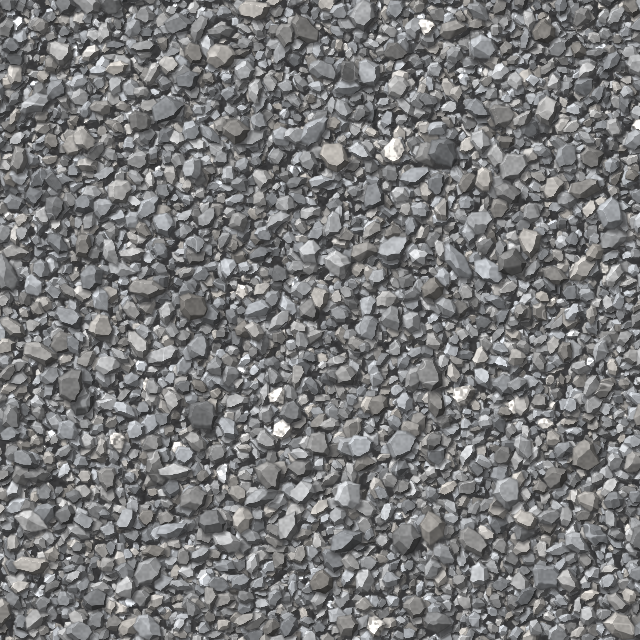
Write a Shadertoy shader that draws this texture.

```glsl
// Crushed grey slate gravel: overlapping angular stones with dark gaps.
#define LAYERS 7
#define SMALL_COLUMNS 58.0
#define LARGE_COLUMNS 23.0
#define TOP_PRESENCE 0.24
#define SIDES 7
#define DARK_TONE 0.46
#define LIGHT_TONE 0.76
#define QUARTZ_SHARE 0.025
#define SHADOW_STRENGTH 0.62
#define GRAIN 0.13
#define GAP_COLOR vec3(0.225, 0.225, 0.23)
#define LIGHT_DIR normalize(vec3(-0.45, 0.6, 0.8))

const float TAU = 6.28318;

float hash(vec2 p) {
    return fract(sin(dot(p, vec2(127.1, 311.7))) * 43758.5453);
}

float noise(vec2 p) {
    vec2 cell = floor(p), f = fract(p);
    f = f * f * (3.0 - 2.0 * f);
    float low = mix(hash(cell), hash(cell + vec2(1, 0)), f.x);
    float high = mix(hash(cell + vec2(0, 1)), hash(cell + vec2(1, 1)), f.x);
    return mix(low, high, f.y);
}

// Mineral colour of one stone, with grain, pale veins and rare white quartz.
vec3 stoneColor(vec2 uv, vec2 id) {
    float grain = 0.45 * noise(uv * 85.0 + id) + 0.55 * noise(uv * 260.0 + id);
    float tone = mix(DARK_TONE, LIGHT_TONE, hash(id + 5.3));
    tone *= 1.0 + GRAIN * 2.0 * (grain - 0.5);
    float veinLine = abs(noise(uv * 55.0 + id * 1.7) - 0.5);
    float vein = (1.0 - smoothstep(0.01, 0.06, veinLine)) * step(0.9, hash(id + 6.1));
    tone = mix(tone, 0.82, 0.55 * vein);
    float quartz = step(1.0 - QUARTZ_SHARE, hash(id + 7.9));
    tone = mix(tone, 0.97, quartz * smoothstep(0.25, 0.55, grain));
    float warmth = hash(id + 8.7);
    vec3 tint = mix(vec3(0.98, 1.0, 1.025), vec3(1.025, 1.0, 0.965), warmth * warmth);
    return tone * tint;
}

// Paints one faceted stone and its shadow; local is in units of its radius.
void paintStone(inout vec3 color, vec2 local, vec2 uv, vec2 id, float pixel) {
    if (dot(local, local) > 3.6) return;
    float angle = TAU * hash(id + 0.7);
    float c = cos(angle), s = sin(angle);
    mat2 turn = mat2(c, -s, s, c);
    float stretch = sqrt(mix(1.0, 1.9, pow(hash(id + 1.9), 1.5)));
    vec2 squash = vec2(1.0 / stretch, stretch);
    vec2 q = turn * local * squash;
    vec2 shadowQ = turn * (local - vec2(0.11, -0.15)) * squash;
    q += 0.09 * (vec2(noise(local * 4.0 + id), noise(local * 4.0 - id)) - 0.5);

    // A tilted top plane cut by sloping sides
    vec2 tilt = 0.7 * (vec2(hash(id + 2.3), hash(id + 3.1)) - 0.5);
    float height = mix(0.25, 0.5, hash(id + 4.7)) + dot(q, tilt);
    vec2 slope = -tilt;
    float edge = -10.0, shadowEdge = -10.0;
    for (int k = 0; k < SIDES; k++) {
        vec2 sideId = id + vec2(float(k) * 3.17, 11.3);
        float a = (float(k) + 0.7 * hash(sideId)) * TAU / float(SIDES);
        vec2 n = vec2(cos(a), sin(a));
        float reach = mix(0.7, 1.0, hash(sideId + 19.1));
        float steep = mix(0.5, 2.2, hash(sideId + 29.7));
        float outside = dot(q, n) - reach;
        float rise = -outside * steep;
        edge = max(edge, outside);
        shadowEdge = max(shadowEdge, dot(shadowQ, n) - reach);
        slope = mix(slope, n * steep, smoothstep(-0.05, 0.05, height - rise));
        height = min(height, rise);
    }

    // Soft contact shadow, then the lit stone
    float shadow = 1.0 - smoothstep(-0.08, 0.24, shadowEdge);
    color = mix(color, GAP_COLOR, SHADOW_STRENGTH * shadow);
    float cover = 1.0 - smoothstep(-pixel, pixel, edge);
    if (cover <= 0.0) return;
    vec3 normal = normalize(vec3((slope * squash) * turn, 1.0));
    float light = 0.38 + 0.86 * max(dot(normal, LIGHT_DIR), 0.0);
    light *= mix(0.82, 1.0, smoothstep(0.0, 0.12, -edge));
    color = mix(color, stoneColor(uv, id) * light, cover);
}

void mainImage(out vec4 fragColor, in vec2 fragCoord) {
    vec2 uv = fragCoord / iResolution.y;
    vec3 color = GAP_COLOR * (0.8 + 0.4 * noise(uv * 200.0));

    // Small dense stones first, sparse large stones last
    for (int layer = 0; layer < LAYERS; layer++) {
        float t = float(layer) / float(LAYERS - 1);
        float columns = mix(SMALL_COLUMNS, LARGE_COLUMNS, t);
        float presence = mix(1.0, TOP_PRESENCE, t);
        vec2 grid = uv * columns + 0.37 * float(layer);
        for (int y = -1; y <= 1; y++)
        for (int x = -1; x <= 1; x++) {
            vec2 cell = floor(grid) + vec2(x, y);
            vec2 id = cell + float(layer) * vec2(71.3, 37.9);
            if (hash(id + 9.2) > presence) continue;
            vec2 center = cell + 0.1 + 0.8 * vec2(hash(id + 12.4), hash(id + 15.6));
            float radius = mix(0.34, 0.58, hash(id + 17.8));
            float pixel = 0.8 * columns / (iResolution.y * radius);
            paintStone(color, (grid - center) / radius, uv, id, pixel);
        }
    }
    fragColor = vec4(clamp(color, 0.0, 1.0), 1.0);
}
```
